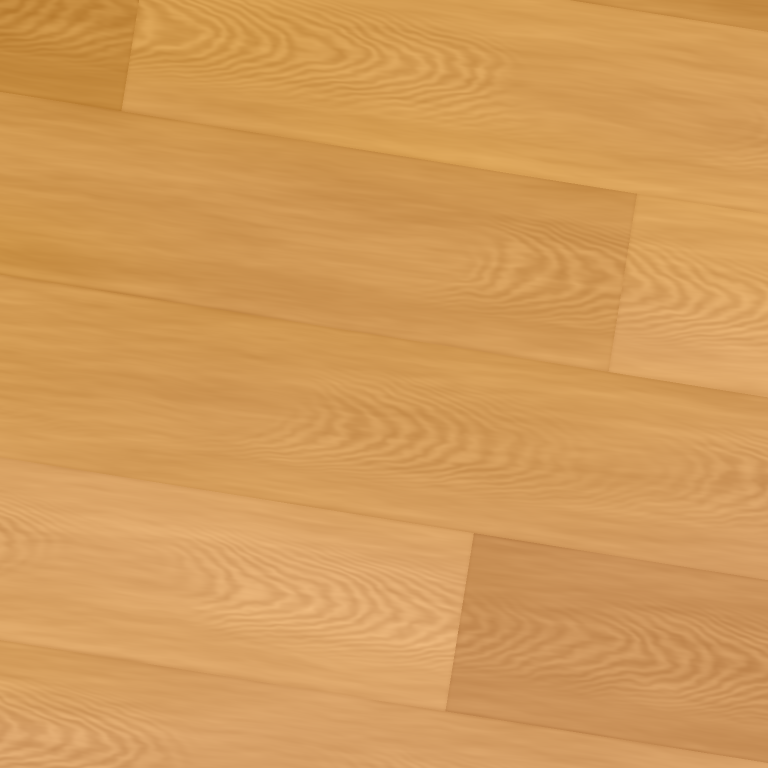
Write a WebGL 2 fragment shader that draws this texture.

```glsl
#version 300 es
precision highp float;
// Oak plank floor: slanted staggered boards with fine fibres and arched growth rings.
uniform vec2 u_resolution;
out vec4 outColor;

const float SLOPE = 0.16;          // fall of the boards per unit of width
const float BOARD_WIDTH = 0.235;
const float BOARD_LENGTH = 1.5;
const float FIRST_SEAM = 0.118;    // distance from the top edge
const float FIRST_JOINT = 0.179;
const float JOINT_SHIFT = 0.68;    // stagger from row to row
const float SEAM_WIDTH = 0.0028;
const float SEAM_DEPTH = 0.065;
const float FIBRE_DEPTH = 0.085;
const float RING_DEPTH = 0.030;
const float RING_COUNT = 30.0;
const float PATCH_DEPTH = 0.075;
const vec3 GOLDEN = vec3(0.825, 0.605, 0.305);
const vec3 ROSY = vec3(0.845, 0.630, 0.405);
const vec3 SHADE_TINT = vec3(0.90, 1.0, 0.95);

// Brightness of the boards left and right of the joint in each row.
const float BOARD_TONE[10] = float[10](
  -0.065, 0.010,  -0.010, 0.030,  -0.020, -0.012,  0.020, -0.060,  0.012, 0.012);

float hash(vec2 p) {
  return fract(sin(dot(p, vec2(127.1, 311.7))) * 43758.5453);
}

float noise(vec2 p) {
  vec2 i = floor(p), f = fract(p);
  f = f * f * (3.0 - 2.0 * f);
  return mix(mix(hash(i), hash(i + vec2(1, 0)), f.x),
             mix(hash(i + vec2(0, 1)), hash(i + vec2(1, 1)), f.x), f.y);
}

float fbm(vec2 p) {
  float sum = 0.0, amp = 0.5;
  for (int i = 0; i < 4; i++) {
    sum += amp * noise(p);
    p = p * 2.03 + 17.3;
    amp *= 0.5;
  }
  return sum / 0.9375;
}

// Long thin fibres, slightly wavy, with short pale flecks.
float fibres(vec2 p) {
  p.y += 0.018 * (fbm(p * vec2(5.0, 9.0)) - 0.5) + 0.03 * p.x;
  float broad = fbm(p * vec2(3.0, 34.0)) - 0.5;
  float fine = fbm(p * vec2(9.0, 115.0) + 40.0) - 0.5;
  float fleck = noise(p * vec2(38.0, 190.0) + 90.0) - 0.5;
  return 0.65 * broad + 0.75 * fine + 0.18 * fleck;
}

// Nested arches along the middle of a board, fading in and out.
float rings(vec2 p, float fromMiddle) {
  float warp = 0.09 * (fbm(p * vec2(11.0, 24.0)) - 0.5);
  float field = p.x + 40.0 * fromMiddle * fromMiddle + warp;
  float wave = sin(6.2832 * RING_COUNT * field);
  float mask = smoothstep(0.42, 0.68, noise(p * vec2(3.2, 6.0) + 5.0));
  return wave * mask * (1.0 - smoothstep(0.03, 0.085, abs(fromMiddle)));
}

vec3 floorColor(vec2 uv) {
  // Board frame: x runs along the boards, y across them, downwards.
  vec2 p = vec2(uv.x, 1.0 - uv.y);
  p = vec2(p.x + SLOPE * p.y, p.y - SLOPE * p.x) / sqrt(1.0 + SLOPE * SLOPE);

  float lane = (p.y - FIRST_SEAM) / BOARD_WIDTH + 1.0;
  float row = floor(lane);
  float across = (lane - row) * BOARD_WIDTH;
  float joint = mod(FIRST_JOINT + JOINT_SHIFT * row, BOARD_LENGTH);
  float fromJoint = p.x - joint;
  float side = step(0.0, fromJoint);
  int board = int(clamp(row, 0.0, 4.0)) * 2 + int(side);

  // Every board has its own stretch of grain.
  vec2 grain = p + vec2(7.3, 3.7) * (row + 3.0) + vec2(5.1, 2.9) * side;
  float shade = BOARD_TONE[board];
  shade += FIBRE_DEPTH * fibres(grain);
  shade += RING_DEPTH * rings(grain, across - 0.5 * BOARD_WIDTH);
  shade += PATCH_DEPTH * (fbm(grain * vec2(2.2, 7.0) + 60.0) - 0.5);

  // Soft dark seams that vary in strength, with a pale bevel above them.
  float seamDist = min(across, BOARD_WIDTH - across);
  float strength = mix(0.35, 1.0, noise(vec2(p.x * 5.0, floor(lane + 0.5) * 9.0)));
  strength *= mix(1.0, 0.6, smoothstep(0.3, 1.0, uv.x));
  shade -= SEAM_DEPTH * strength * exp(-pow(seamDist / SEAM_WIDTH, 2.0));
  shade += 0.022 * strength * exp(-pow((BOARD_WIDTH - across - 0.010) / 0.006, 2.0));
  shade -= 0.020 * exp(-pow(fromJoint / SEAM_WIDTH, 2.0));

  // Golden at the top, rosier towards the bottom and the right.
  float rosy = 1.05 - uv.y + 0.25 * (uv.x - 0.5);
  rosy += 0.5 * (noise(grain * vec2(2.5, 8.0) + 20.0) - 0.5);
  vec3 wood = mix(GOLDEN, ROSY, clamp(rosy, 0.0, 1.0));
  return wood + shade * SHADE_TINT;
}

void main() {
  // Four samples per pixel smooth the board edges and the grain.
  vec3 sum = vec3(0.0);
  for (int i = 0; i < 4; i++) {
    vec2 offset = vec2(i % 2, i / 2) * 0.5 - 0.25;
    sum += floorColor((gl_FragCoord.xy + offset) / u_resolution);
  }
  outColor = vec4(sum * 0.25, 1.0);
}
```
